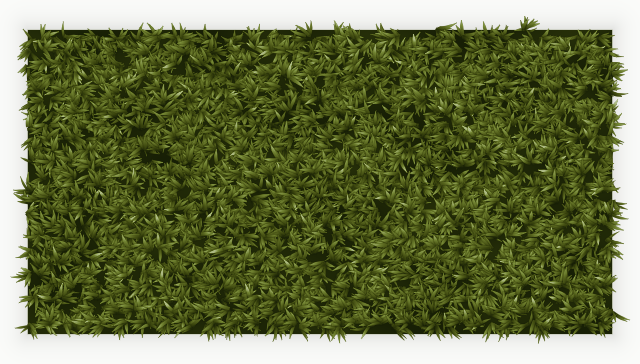
Write a Shadertoy shader that draws this texture.

```glsl
const int BLADES_PER_TUFT = 9;
const vec2 TUFT_SPACING = vec2(0.030, 0.034);
const vec2 MAT_HALF_SIZE = vec2(0.803, 0.418);
const float TAU = 6.28318;

vec2 hash22(vec2 p) {
    vec3 q = fract(p.xyx * vec3(0.1031, 0.1030, 0.0973));
    q += dot(q, q.yzx + 33.33);
    return fract((q.xx + q.yz) * q.zy);
}

float gradientDot(vec2 cell, vec2 offset) {
    float angle = TAU * hash22(cell).x;
    return dot(vec2(cos(angle), sin(angle)), offset);
}

float gradientNoise(vec2 p) {
    vec2 i = floor(p), f = fract(p);
    vec2 u = f * f * f * (f * (f * 6.0 - 15.0) + 10.0);
    vec2 e = vec2(1.0, 0.0);
    float low = mix(gradientDot(i, f), gradientDot(i + e, f - e), u.x);
    float high = mix(gradientDot(i + e.yx, f - e.yx), gradientDot(i + 1.0, f - 1.0), u.x);
    return mix(low, high, u.y);
}

float boxDistance(vec2 p, vec2 halfSize) {
    vec2 d = abs(p) - halfSize;
    return length(max(d, 0.0)) + min(max(d.x, d.y), 0.0);
}

// Tone runs from 0 (deep shade) to 4 (glossy highlight)
vec3 grassColor(float tone) {
    vec3 shade = vec3(0.09, 0.12, 0.02);
    vec3 deep = vec3(0.22, 0.26, 0.05);
    vec3 leaf = vec3(0.33, 0.38, 0.11);
    vec3 lit = vec3(0.45, 0.52, 0.20);
    vec3 gloss = vec3(0.68, 0.73, 0.52);
    vec3 c = mix(shade, deep, clamp(tone, 0.0, 1.0));
    c = mix(c, leaf, clamp(tone - 1.0, 0.0, 1.0));
    c = mix(c, lit, clamp(tone - 2.0, 0.0, 1.0));
    return mix(c, gloss, clamp(tone - 3.0, 0.0, 1.0));
}

// Distance to a bent strip that starts at the origin and runs along x
float bladeDistance(vec2 q, float len, float bend, float halfWidth) {
    float t = clamp(q.x / len, 0.0, 1.0);
    float width = halfWidth * (1.0 - 0.7 * smoothstep(0.55, 1.0, t));
    float across = abs(q.y - bend * t * t * len) - width;
    return max(across, abs(q.x - 0.5 * len) - 0.5 * len);
}

// Paints one fan of blades into surface: x = tone, y = coverage
vec2 paintTuft(vec2 surface, vec2 p, vec2 id, float lean, float blur) {
    float heading = TAU * hash22(id + 17.3).x + lean;
    float tuftTone = hash22(id + 5.7).y - 0.5;
    for (int k = 0; k < BLADES_PER_TUFT; k++) {
        vec2 seed = id * 1.37 + float(k) * vec2(7.13, 3.71);
        vec2 shape = hash22(seed);
        vec2 look = hash22(seed + 41.9);
        float angle = heading + (shape.x - 0.5) * 3.2;
        vec2 dir = normalize(vec2(cos(angle), 0.85 * sin(angle) - 0.22));
        vec2 root = (look.yx - 0.5) * 0.012;
        vec2 q = p - root;
        q = vec2(dot(q, dir), dot(q, vec2(-dir.y, dir.x)));

        float len = mix(0.026, 0.047, shape.y);
        float bend = (look.y - 0.5) * 0.7;
        float halfWidth = mix(0.0030, 0.0046, look.x);
        float d = bladeDistance(q, len, bend, halfWidth);
        float t = clamp(q.x / len, 0.0, 1.0);
        float side = (q.y - bend * t * t * len) / halfWidth;

        // Contact shadow, then the blade itself
        surface.x *= 1.0 - 0.30 * (1.0 - smoothstep(0.0, 0.005, d));
        float tone = 0.95 + 1.75 * smoothstep(0.0, 0.8, t);
        tone += 1.3 * (look.x - 0.5) + 0.5 * tuftTone;
        tone += 0.3 * side * sign(dir.x) + 1.2 * step(0.94, shape.x) * t;
        float cover = 1.0 - smoothstep(-blur, blur, d);
        surface = mix(surface, vec2(tone, 1.0), cover);
    }
    return surface;
}

void mainImage(out vec4 fragColor, in vec2 fragCoord) {
    vec2 p = (fragCoord - 0.5 * iResolution.xy) / iResolution.y;
    float blur = 0.65 / iResolution.y;

    // Pale ground with a faint shadow around the dark backing
    float matDistance = boxDistance(p, MAT_HALF_SIZE);
    vec3 ground = vec3(0.985, 0.988, 0.980) - 0.10 * exp(-35.0 * max(matDistance, 0.0));
    float backing = 1.0 - smoothstep(-blur, blur, matDistance);
    vec2 surface = vec2(mix(2.2, 0.2, backing), backing);

    // Rows are painted from top to bottom so lower tufts overlap
    vec2 cell = floor(p / TUFT_SPACING);
    for (int j = 2; j >= -2; j--) {
        for (int i = -2; i <= 2; i++) {
            vec2 id = cell + vec2(i, j);
            vec2 jitter = (hash22(id + 91.0) - 0.5) * vec2(0.8, 0.45);
            vec2 center = (id + 0.5 + jitter) * TUFT_SPACING;
            bool outside = boxDistance(center, MAT_HALF_SIZE) > 0.0;
            if (outside || length(p - center) > 0.062) continue;
            float lean = 1.5 * gradientNoise(center * 5.0);
            surface = paintTuft(surface, p - center, id, lean, blur);
        }
    }

    // Broad unevenness across the pile
    float tone = surface.x + 0.45 * gradientNoise(p * vec2(5.0, 9.0) + 20.0);
    fragColor = vec4(mix(ground, grassColor(tone), surface.y), 1.0);
}
```
